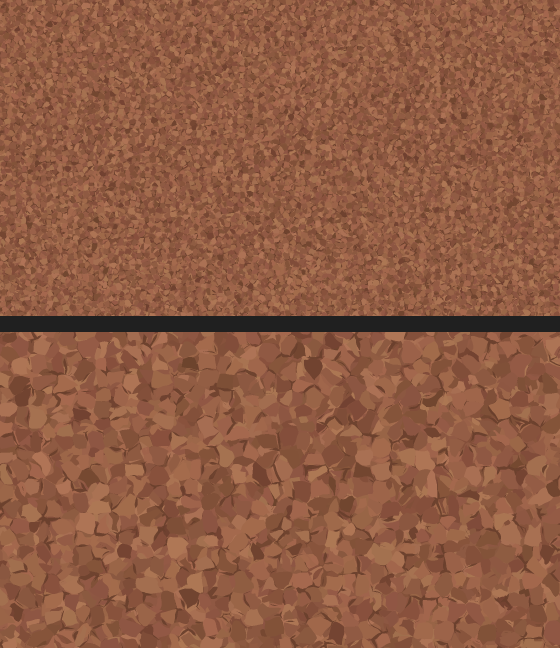
Top, the full canvas; bottom, a detail of the centre.
Reproduce this texture procedurally as a Shadertoy shader.

```glsl
// Pressed cork: angular brown chips with slivers and dark specks between them.

const float CHIPS_PER_HEIGHT = 61.0;
const float SHARD_SCALE = 1.55;   // shards are this much finer than chips
const float JITTER = 0.95;        // scatter of chip centres within their cells
const float SIZE_SPREAD = 0.30;   // how much chips differ in size
const float WARP = 0.22;          // bend of the chip outlines
const float GAP_WIDTH = 0.20;     // widest gap filled with shards, in cells
const float SEAM_WIDTH = 0.10;    // widest dark seam, in cells
const float EVENNESS = 0.5;       // share of 2x2 blocks with balanced shades
const float TINT_SPREAD = 0.020;  // reddish to ochre shift between chips
const float SHADE_SPREAD = 0.04;  // brightness shift between chips
const int SAMPLES = 3;            // antialiasing samples per axis

const vec3 SEAM   = vec3(0.41, 0.245, 0.17);
const vec3 UMBER  = vec3(0.45, 0.27, 0.19);
const vec3 BROWN  = vec3(0.515, 0.315, 0.227);
const vec3 RUSSET = vec3(0.56, 0.35, 0.26);
const vec3 TAN    = vec3(0.622, 0.40, 0.29);
const vec3 SAND   = vec3(0.66, 0.445, 0.322);

vec3 hash3(vec2 p) {
    vec3 q = fract(p.xyx * vec3(0.1031, 0.1030, 0.0973));
    q += dot(q, q.yxz + 33.33);
    return fract((q.xxy + q.yzz) * q.zyx);
}

float cornerSlope(vec2 corner, vec2 offset) {
    float angle = 6.2832 * hash3(corner + 71.0).x;
    return dot(vec2(cos(angle), sin(angle)), offset);
}

float gradientNoise(vec2 p) {
    vec2 i = floor(p), f = p - i;
    vec2 u = f * f * f * (f * (f * 6.0 - 15.0) + 10.0);
    vec2 e = vec2(0.0, 1.0);
    return mix(
        mix(cornerSlope(i, f), cornerSlope(i + e.yx, f - e.yx), u.x),
        mix(cornerSlope(i + e.xy, f - e.xy), cornerSlope(i + e.yy, f - e.yy), u.x),
        u.y);
}

// Flat colour of one chip; some blocks of four hold one chip per quartile.
vec3 chipColour(vec2 id) {
    vec3 rnd = hash3(id + 317.0);
    vec2 block = floor(id * 0.5);
    vec3 order = hash3(block + 911.0);
    vec2 place = abs(id - 2.0 * block - step(0.5, order.xy));
    float quartile = 2.0 * place.x + place.y;
    float pick = order.z < EVENNESS ? (quartile + rnd.x) * 0.25 : rnd.x;
    vec3 colour = pick < 0.035 ? UMBER
                : pick < 0.27 ? BROWN
                : pick < 0.55 ? RUSSET
                : pick < 0.83 ? TAN : SAND;
    colour *= 1.0 + SHADE_SPREAD * (rnd.y - 0.5) * 2.0;
    return colour + TINT_SPREAD * (rnd.z - 0.5) * vec3(-0.5, 1.0, -0.6);
}

// Weighted Voronoi cells: xy is the cell id, z the distance to its border.
vec3 chipCell(vec2 q) {
    vec2 cell = floor(q);
    float nearest = 1e3, second = 1e3;
    vec2 nearestId = cell, nearestPos = q, secondPos = q;
    for (int y = -1; y <= 1; y++) {
        for (int x = -1; x <= 1; x++) {
            vec2 id = cell + vec2(x, y);
            vec3 rnd = hash3(id);
            vec2 pos = id + 0.5 + JITTER * (rnd.xy - 0.5);
            vec2 d = q - pos;
            float reach = dot(d, d) - SIZE_SPREAD * rnd.z;
            if (reach < nearest) {
                second = nearest;
                secondPos = nearestPos;
                nearest = reach;
                nearestPos = pos;
                nearestId = id;
            } else if (reach < second) {
                second = reach;
                secondPos = pos;
            }
        }
    }
    float span = max(length(secondPos - nearestPos), 0.15);
    return vec3(nearestId, (second - nearest) / (2.0 * span));
}

vec3 cork(vec2 p) {
    vec2 bend = vec2(gradientNoise(p * 1.3), gradientNoise(p * 1.3 + 43.7));
    vec2 q = p + WARP * bend;
    vec3 chip = chipCell(q);
    vec3 shard = chipCell(q * SHARD_SCALE + 137.3);

    // Chips sit on top; shards show where the gaps between them widen.
    float gap = GAP_WIDTH * smoothstep(-0.35, 0.3, gradientNoise(p * 0.9 + 57.1));
    vec3 colour = chip.z > gap ? chipColour(chip.xy) : chipColour(shard.xy + 500.0);

    // Dark seams open only in a few places.
    float seam = SEAM_WIDTH * smoothstep(0.08, 0.45, gradientNoise(p * 0.95 + 19.3));
    return chip.z < seam ? mix(colour, SEAM, 0.9) : colour;
}

void mainImage(out vec4 fragColor, in vec2 fragCoord) {
    vec3 total = vec3(0.0);
    for (int y = 0; y < SAMPLES; y++) {
        for (int x = 0; x < SAMPLES; x++) {
            vec2 offset = (vec2(x, y) + 0.5) / float(SAMPLES) - 0.5;
            vec2 uv = (fragCoord + offset) / iResolution.y;
            total += cork(uv * CHIPS_PER_HEIGHT);
        }
    }
    fragColor = vec4(total / float(SAMPLES * SAMPLES), 1.0);
}
```
